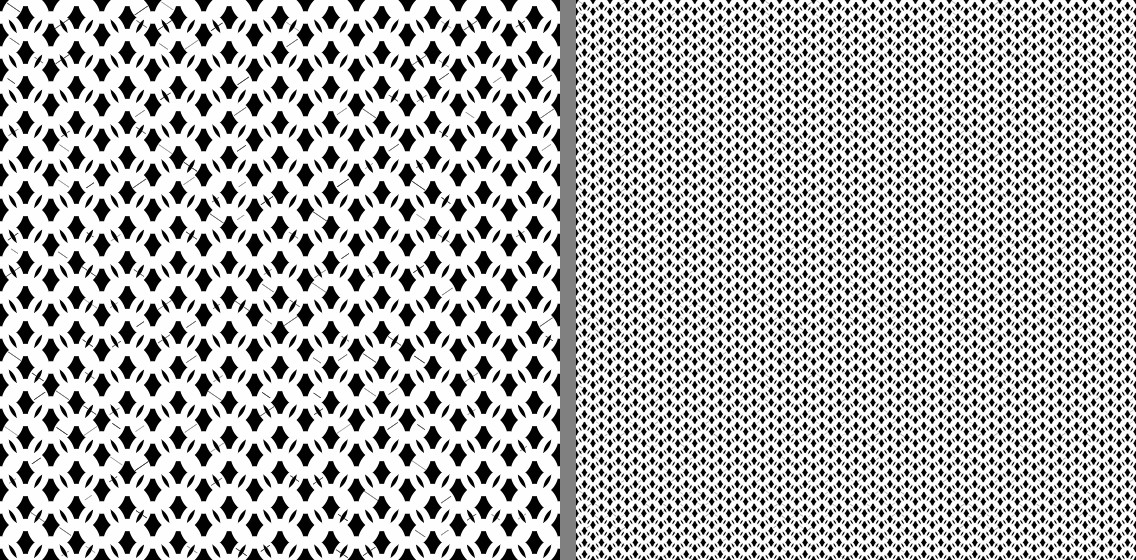
Left, the tile; right, the same tile 3 across and 3 down.
A three.js fragment shader for this pattern:

```glsl
// White interlaced rings on black: 11 by 16 repeats of a staggered lattice.
// Gaps are concave lozenges cut by neighbouring circles, plus slanted lens
// slivers; hashed hairline scratches add wear. Unit of length: one repeat width.
varying vec2 vUv;

const vec2 CELL = vec2(1.0, 0.6875);

// Offset from the nearest cell centre of a lattice with one point per cell.
vec2 fold(vec2 p) {
  return (fract(p / CELL + 0.5) - 0.5) * CELL;
}

float hash(vec2 p) {
  return fract(sin(dot(p, vec2(12.99, 78.23))) * 4375.85);
}

// Lozenge with sides hollowed by circles at its diagonal neighbours.
float lozenge(vec2 p) {
  p = abs(p);
  return max(0.472 - length(p - 0.5 * CELL), p.y - 0.222);
}

// Overlap of two discs, mirrored about the vertical axis.
float sliver(vec2 p) {
  vec2 c = vec2(abs(p.x), p.y) - 0.25 * CELL;
  vec2 reach = 0.296 * vec2(0.86, 0.51);
  return max(length(c - reach), length(c + reach)) - 0.332;
}

// Occasional scratch along the line between neighbouring lozenges.
float scratch(vec2 uv) {
  vec2 grid = uv * vec2(22.0, 32.0);
  vec2 id = mod(floor(grid), vec2(22.0, 32.0));
  vec2 p = (fract(grid) - 0.5) * 0.5 * CELL;
  float slope = 1.0 - 2.0 * mod(id.x + id.y, 2.0);
  vec2 along = normalize(CELL * vec2(1.0, slope));
  float side = dot(p, vec2(-along.y, along.x)) - 0.14 * (hash(id + 3.7) - 0.5);
  float halfLength = mix(0.07, 0.17, hash(id + 8.3));
  float d = length(vec2(max(abs(dot(p, along)) - halfLength, 0.0), side));
  float strength = step(0.76, hash(id)) * mix(0.3, 0.75, hash(id + 5.1));
  return strength * (1.0 - smoothstep(0.002, 0.018, d));
}

void main() {
  vec2 p = vUv * vec2(11.0, 16.0) * CELL;
  vec2 even = fold(p);
  vec2 odd = fold(p + 0.5 * CELL);

  // Black gaps between the rings
  float d = min(min(lozenge(even), lozenge(odd)), sliver(even));
  float ink = 1.0 - smoothstep(-0.012, 0.012, d);

  ink = max(ink, scratch(vUv));
  gl_FragColor = vec4(vec3(mix(0.995, 0.005, ink)), 1.0);
}
```
